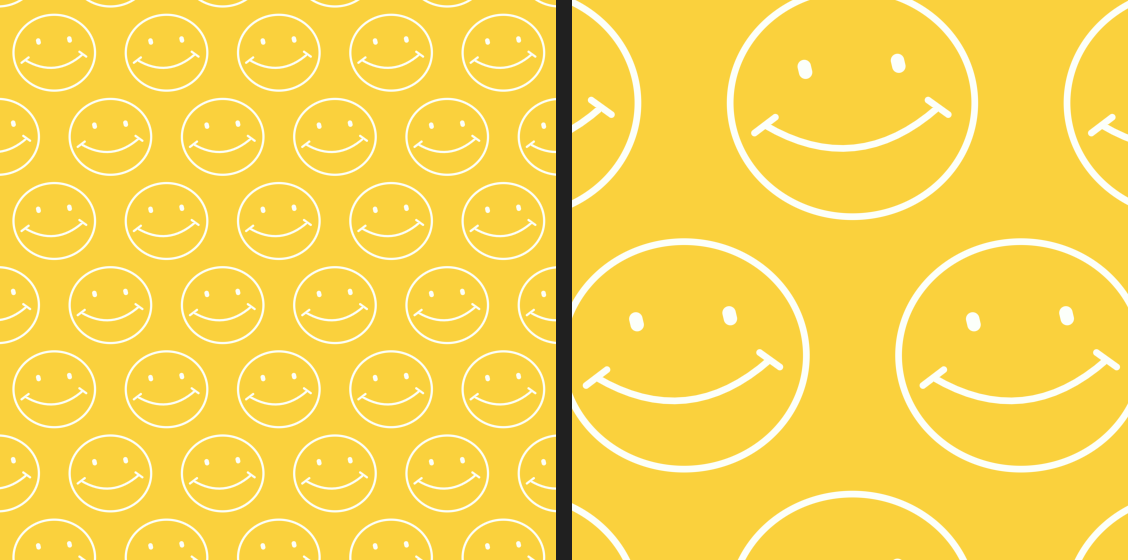
Left, the full canvas; right, a detail of the centre.
Write a Shadertoy shader that draws this pattern.

```glsl
// Staggered rows of white hand-drawn smiling discs outlined on a warm yellow ground.

// Lengths are percentages of the canvas height.
const vec3 GROUND = vec3(0.98, 0.82, 0.24);
const vec3 INK = vec3(0.99, 1.0, 0.98);
const vec2 PITCH = vec2(20.05, 15.026);       // spacing across and down
const vec2 FIRST_CENTRE = vec2(9.69, 90.59);  // upper left disc
const vec2 DISC_RADII = vec2(7.28, 6.77);
const float LINE_HALF_WIDTH = 0.2;
const float EYE_RADIUS = 0.4;
const vec2 LEFT_EYE = vec2(-2.83, 2.0);
const vec2 RIGHT_EYE = vec2(2.72, 2.36);
const vec2 EYE_STRETCH = vec2(-0.04, 0.17);
const vec2 MOUTH_LEFT = vec2(-5.21, -1.32);
const vec2 MOUTH_BEND = vec2(0.25, -4.55);
const vec2 MOUTH_RIGHT = vec2(5.1, -0.26);
const vec2 LEFT_TICK = vec2(0.62, 0.47);
const vec2 RIGHT_TICK = vec2(0.6, -0.43);
const int MOUTH_STEPS = 16;

float segmentDistance(vec2 p, vec2 a, vec2 b) {
    vec2 pa = p - a, ba = b - a;
    return length(pa - ba * clamp(dot(pa, ba) / dot(ba, ba), 0.0, 1.0));
}

// First-order distance to an ellipse outline
float ellipseDistance(vec2 p, vec2 radii) {
    float k = length(p / radii);
    float slope = length(p / (radii * radii));
    return abs(k * (k - 1.0) / max(slope, 1e-4));
}

vec2 mouthPoint(float t) {
    return mix(mix(MOUTH_LEFT, MOUTH_BEND, t), mix(MOUTH_BEND, MOUTH_RIGHT, t), t);
}

float mouthDistance(vec2 p) {
    // Short strokes across both ends
    float d = min(
        segmentDistance(p, MOUTH_LEFT - LEFT_TICK, MOUTH_LEFT + LEFT_TICK),
        segmentDistance(p, MOUTH_RIGHT - RIGHT_TICK, MOUTH_RIGHT + RIGHT_TICK));
    // Curved smile
    vec2 start = MOUTH_LEFT;
    for (int i = 1; i <= MOUTH_STEPS; i++) {
        vec2 end = mouthPoint(float(i) / float(MOUTH_STEPS));
        d = min(d, segmentDistance(p, start, end));
        start = end;
    }
    return d;
}

float eyeDistance(vec2 p, vec2 centre) {
    return segmentDistance(p, centre - EYE_STRETCH, centre + EYE_STRETCH) - EYE_RADIUS;
}

float smileyDistance(vec2 p) {
    float lines = min(ellipseDistance(p, DISC_RADII), mouthDistance(p)) - LINE_HALF_WIDTH;
    float eyes = min(eyeDistance(p, LEFT_EYE), eyeDistance(p, RIGHT_EYE));
    return min(lines, eyes);
}

// Position relative to the nearest disc centre, odd rows shifted by half a pitch
vec2 staggeredCell(vec2 p) {
    vec2 grid = (p - FIRST_CENTRE) / PITCH;
    float row = floor(grid.y + 0.5);
    grid.x += 0.5 * mod(row, 2.0);
    return (fract(grid + 0.5) - 0.5) * PITCH;
}

void mainImage(out vec4 fragColor, in vec2 fragCoord) {
    float pixelSize = 100.0 / iResolution.y;
    vec2 p = fragCoord * pixelSize;
    float d = smileyDistance(staggeredCell(p));
    float coverage = 1.0 - smoothstep(-0.75 * pixelSize, 0.75 * pixelSize, d);
    fragColor = vec4(mix(GROUND, INK, coverage), 1.0);
}
```
